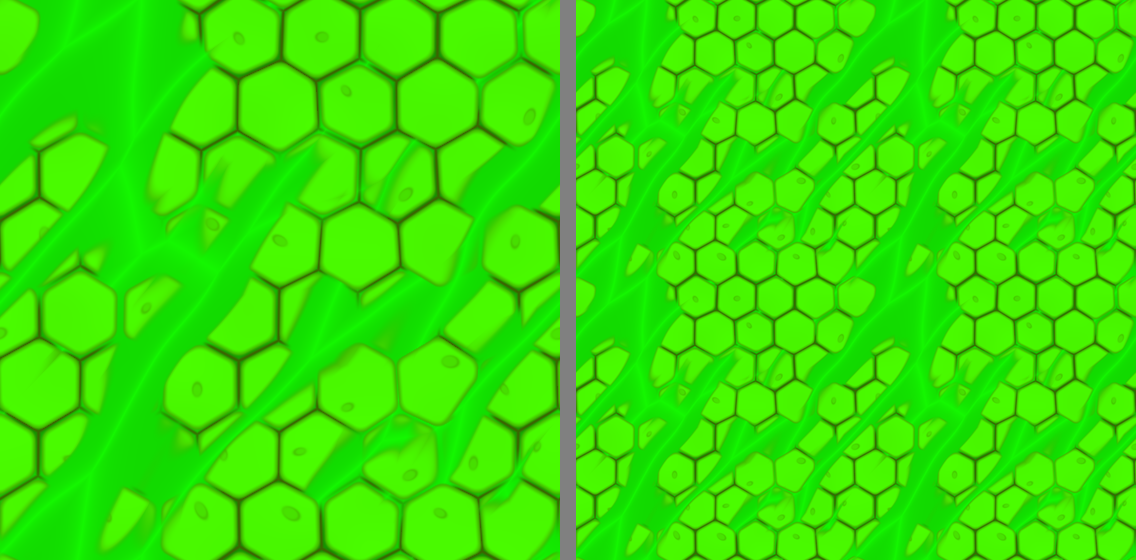
Left: one tile. Right: repeated 2 by 2.
This texture is drawn by a three.js fragment shader. Its source:

```glsl
varying vec2 vUv;

const vec2 GRID = vec2(7.0, 8.0);
const vec3 STONE = vec3(0.285, 0.975, 0.0);
const vec3 OLIVE = vec3(0.26, 0.66, 0.0);
const vec3 CREVICE = vec3(0.23, 0.39, 0.005);
const vec3 MOSS = vec3(0.07, 0.85, 0.0);
const vec3 MOSS_DARK = vec3(0.07, 0.59, 0.0);
const vec3 RIDGE = vec3(0.08, 0.99, 0.0);

vec2 hash2(vec2 p) {
  vec3 q = fract(p.xyx * vec3(0.1031, 0.1030, 0.0973));
  q += dot(q, q.yzx + 33.33);
  return fract((q.xx + q.yz) * q.zy);
}

// Value noise that wraps after a whole number of cells
vec2 wrapNoise(vec2 uv, float cells, float seed) {
  vec2 p = uv * cells;
  vec2 i = floor(p);
  vec2 f = fract(p);
  f = f * f * (3.0 - 2.0 * f);
  vec2 a = hash2(mod(i, cells) + seed);
  vec2 b = hash2(mod(i + vec2(1.0, 0.0), cells) + seed);
  vec2 c = hash2(mod(i + vec2(0.0, 1.0), cells) + seed);
  vec2 d = hash2(mod(i + 1.0, cells) + seed);
  return mix(mix(a, b, f.x), mix(c, d, f.x), f.y);
}

float smoothMin(float a, float b, float k) {
  float h = max(k - abs(a - b), 0.0) / k;
  return min(a, b) - h * h * k * 0.25;
}

// Voronoi on a skewed integer lattice: nearest distance, gap to the second
vec2 streaks(vec2 uv, vec2 across, vec2 along, float seed) {
  vec2 p = vec2(dot(across, uv), dot(along, uv));
  float period = across.x * along.y - across.y * along.x;
  vec2 base = floor(p);
  float near = 9.0;
  float second = 9.0;
  for (int y = -1; y <= 1; y++) {
    for (int x = -1; x <= 1; x++) {
      vec2 node = base + vec2(float(x), float(y));
      vec2 id = vec2(along.y * node.x - across.y * node.y,
                     across.x * node.y - along.x * node.x);
      vec2 jitter = 0.1 + 0.8 * hash2(mod(id, period) + seed);
      float d = length(node + jitter - p);
      second = min(second, max(near, d));
      near = min(near, d);
    }
  }
  return vec2(near, second - near);
}

vec2 stoneHash(vec2 id, float seed) {
  return hash2(mod(id, GRID) + seed);
}

vec2 stoneCenter(vec2 id) {
  vec2 lattice = id + vec2(0.5 + 0.5 * mod(id.y, 2.0), 0.5);
  return lattice / GRID + 0.012 * (stoneHash(id, 3.0) - 0.5);
}

vec2 nearestStone(vec2 uv) {
  float row = floor(uv.y * GRID.y);
  vec2 best = vec2(0.0);
  float bestDist = 9.0;
  for (int y = -1; y <= 1; y++) {
    float r = row + float(y);
    float col = floor(uv.x * GRID.x - 0.5 * mod(r, 2.0));
    for (int x = -1; x <= 1; x++) {
      vec2 id = vec2(col + float(x), r);
      float d = distance(uv, stoneCenter(id));
      if (d < bestDist) { bestDist = d; best = id; }
    }
  }
  return best;
}

// Distance to the border of a stone: sharp, and with rounded corners
vec2 stoneBorder(vec2 uv, vec2 id) {
  vec2 c = stoneCenter(id);
  vec2 border = vec2(1.0);
  for (int y = -1; y <= 1; y++) {
    for (int x = -1; x <= 1; x++) {
      if (x == 0 && y == 0) continue;
      vec2 n = stoneCenter(id + vec2(float(x), float(y)));
      float d = dot(0.5 * (c + n) - uv, normalize(n - c));
      border = vec2(min(border.x, d), smoothMin(border.y, d, 0.012));
    }
  }
  return border;
}

// Shallow dent: fill plus a darker rim
float dent(vec2 q, float radius, float angle) {
  vec2 axis = vec2(cos(angle), sin(angle));
  vec2 r = vec2(dot(q, axis), 1.5 * dot(q, vec2(-axis.y, axis.x)));
  float d = length(r) - radius;
  float rim = exp(-d * d / 0.000012) * (0.6 + 0.4 * r.x / (length(r) + 0.001));
  return 0.3 * smoothstep(0.003, -0.003, d) + 0.4 * rim;
}

void main() {
  // Moss height with sharp diagonal crests
  vec2 uv = vUv + 0.03 * (wrapNoise(vUv, 6.0, 11.0) - 0.5);
  vec2 broad = streaks(uv, vec2(5.0, -4.0), vec2(1.0, 1.0), 17.0);
  vec2 fine = streaks(uv, vec2(9.0, -7.0), vec2(2.0, 2.0), 41.0);
  float swell = wrapNoise(vUv, 3.0, 29.0).x - 0.5;
  float height = 0.75 * broad.x + 0.25 * fine.x + 0.15 * swell;
  float crest = 0.55 * exp(-14.0 * broad.y) + 0.3 * exp(-4.0 * broad.y);

  // Stones, each cut by the moss at its own level
  vec2 id = nearestStone(vUv);
  vec2 trait = stoneHash(id, 53.0);
  vec2 border = stoneBorder(vUv, id);
  float body = border.y - mix(0.0, 0.006, trait.x);
  float cut = 0.15 * (mix(0.39, 0.59, trait.y) - height);
  float shape = smoothMin(body, cut, 0.005);
  float softness = mix(0.003, 0.016, trait.x * smoothstep(0.01, 0.0, cut));

  // Moss sinks into thin crevices between the stones
  vec3 moss = mix(MOSS, RIDGE, crest);
  vec3 ground = mix(MOSS_DARK, moss, smoothstep(0.16, 0.4, height));
  float crevice = exp(-border.x * border.x / 0.000012);
  ground = mix(ground, CREVICE, crevice * smoothstep(0.46, 0.32, height));

  // Bevelled stone tops with dents
  vec3 stone = mix(OLIVE, STONE, smoothstep(-0.001, 0.010, shape));
  stone *= 0.98 + 0.04 * wrapNoise(uv, 9.0, 71.0).x;
  vec2 spot = stoneHash(id, 83.0);
  vec2 q = uv - stoneCenter(id) - 0.06 * (spot - 0.5);
  float dented = step(0.5, stoneHash(id, 97.0).x);
  stone = mix(stone, OLIVE, dented * dent(q, mix(0.009, 0.017, spot.x), 6.28 * spot.y));

  vec3 color = mix(ground, stone, smoothstep(-0.002, softness, shape));
  gl_FragColor = vec4(color, 1.0);
}
```
